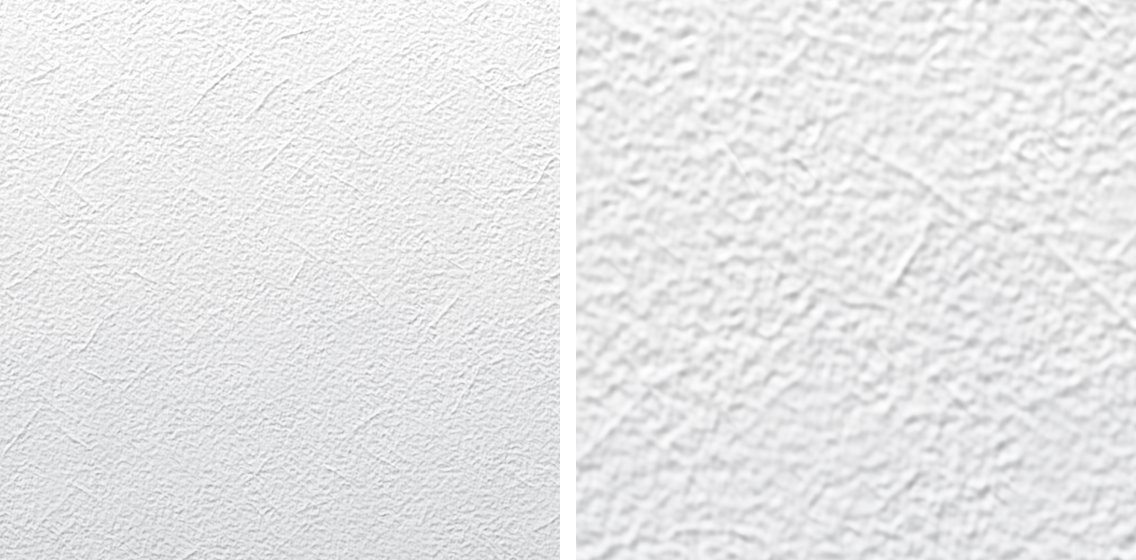
Left: the whole. Right: its middle third, enlarged.
Reproduce this texture procedurally as a Shadertoy shader.

```glsl
// White embossed wall covering: a fine crumpled grain crossed by thin diagonal
// creases. Both form one height field, which is lit softly from above by
// comparing heights on either side of each point.

const vec3 SHADE_LOW = vec3(0.852, 0.856, 0.864);
const vec3 SHADE_HIGH = vec3(0.958, 0.954, 0.955);
const vec2 LIGHT_DIR = vec2(-0.35, 0.94);
const float RELIEF_STEP = 0.0019;
const float RELIEF_STRENGTH = 0.185;
const float CREASE_CELL = 0.12;

vec2 hash2(vec2 p) {
    vec2 q = vec2(dot(p, vec2(127.1, 311.7)), dot(p, vec2(269.5, 183.3)));
    return fract(sin(q) * 43758.5453);
}

float cornerSlope(vec2 cell, vec2 corner, vec2 f) {
    return dot(hash2(cell + corner) * 2.0 - 1.0, f - corner);
}

// Gradient noise, roughly -0.7 to 0.7
float gradientNoise(vec2 p) {
    vec2 i = floor(p), f = fract(p);
    vec2 u = f * f * f * (f * (f * 6.0 - 15.0) + 10.0);
    float low = mix(cornerSlope(i, vec2(0, 0), f), cornerSlope(i, vec2(1, 0), f), u.x);
    float high = mix(cornerSlope(i, vec2(0, 1), f), cornerSlope(i, vec2(1, 1), f), u.x);
    return mix(low, high, u.y);
}

float segmentDistance(vec2 p, vec2 dir, float halfLength) {
    float along = clamp(dot(p, dir), -halfLength, halfLength);
    return length(p - dir * along);
}

// Crumpled grain with short worm-like wrinkles
float grainHeight(vec2 p) {
    vec2 warped = p + 0.003 * vec2(gradientNoise(p * 55.0), gradientNoise(p * 55.0 + 31.7));
    float wrinkle = 1.0 - smoothstep(0.0, 0.32, abs(gradientNoise(warped * vec2(66.0, 74.0))));
    float lumps = gradientNoise(warped * vec2(104.0, 112.0) + 17.3);
    float specks = gradientNoise(p * 190.0 + 5.1);
    return 0.36 * wrinkle + 0.85 * lumps + 0.48 * specks;
}

// Thin raised creases leaning along either diagonal
float creaseHeight(vec2 p, float cellSize) {
    p += 0.012 * vec2(gradientNoise(p * 18.0 + 8.4), gradientNoise(p * 18.0 + 52.9));
    vec2 home = floor(p / cellSize);
    float height = 0.0;
    for (int y = -1; y <= 1; y++) {
        for (int x = -1; x <= 1; x++) {
            vec2 cell = home + vec2(x, y);
            for (int k = 0; k < 2; k++) {
                vec2 seed = cell + 37.0 * float(k + 1);
                vec2 place = hash2(seed);
                vec2 shape = hash2(seed + 11.5);
                vec2 kind = hash2(seed + 71.2);
                float lean = kind.x < 0.62 ? -0.85 : 0.65;
                float angle = lean + (shape.x - 0.5) * 0.7;
                vec2 dir = vec2(cos(angle), sin(angle));
                float halfLength = mix(0.018, 0.06, shape.y);
                float d = segmentDistance(p - (cell + place) * cellSize, dir, halfLength);
                float ridge = exp(-d * d / (0.0029 * 0.0029));
                height = max(height, ridge * mix(0.2, 0.75, kind.y));
            }
        }
    }
    return height;
}

float surfaceHeight(vec2 p) {
    float crease = creaseHeight(p, CREASE_CELL);
    float roughness = 0.95 + 0.55 * gradientNoise(p * 14.0 + 3.0);
    return grainHeight(p) * roughness * (1.0 - 0.3 * crease) + crease;
}

// Positive on slopes facing the light, negative on those facing away
float relief(vec2 p, vec2 lightDir, float stepSize) {
    vec2 offset = lightDir * stepSize;
    return surfaceHeight(p - offset) - surfaceHeight(p + offset);
}

// Broad fall-off of the light down the wall, with faint clouds
vec3 wallShade(vec2 p) {
    float cloud = 0.12 * gradientNoise(p * 3.0 + 6.0) + 0.14 * gradientNoise(p * 13.0 + 2.0);
    return mix(SHADE_LOW, SHADE_HIGH, clamp(p.y + cloud, -0.1, 1.1));
}

void mainImage(out vec4 fragColor, in vec2 fragCoord) {
    vec2 p = fragCoord / iResolution.y;
    float slope = relief(p, LIGHT_DIR, RELIEF_STEP);

    // Shadows run deeper than highlights, which level off near white
    float tone = slope < 0.0 ? slope * 1.2 : slope / (1.0 + 0.9 * slope);
    vec3 color = wallShade(p) + 0.007 + RELIEF_STRENGTH * tone;

    fragColor = vec4(clamp(color, 0.0, 0.995), 1.0);
}
```
